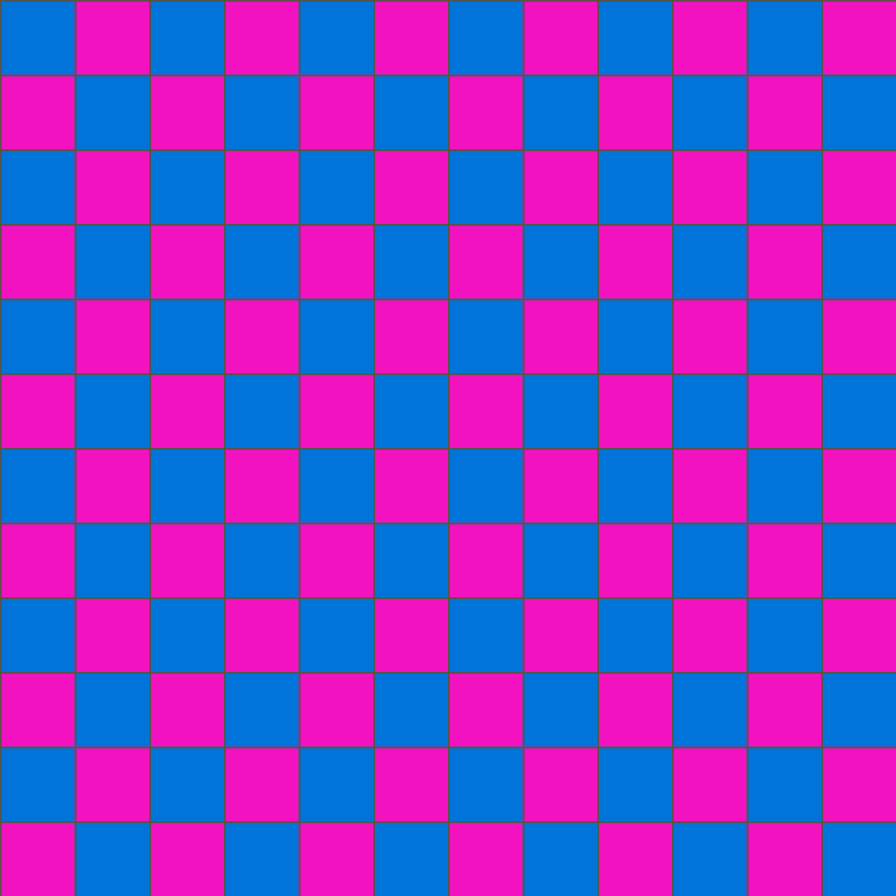
Write a three.js fragment shader that draws this pattern.

```glsl
varying vec2 vUv;

// Square wave of period 2: +1 on even cells, -1 on odd ones, with smoothed steps
vec2 alternate(vec2 p, vec2 blur) {
  vec2 edgeDistance = abs(mod(p - 0.5, 2.0) - 1.0) - 0.5;
  return clamp(2.0 * edgeDistance / blur, -1.0, 1.0);
}

// Coverage of thin lines along the left and top side of every cell
float gridLines(vec2 p, float width, vec2 blur) {
  vec2 centre = vec2(0.5, -0.5) * width;
  vec2 d = abs(fract(p - centre + 0.5) - 0.5);
  vec2 cover = clamp((0.5 * width - d) / blur + 0.5, 0.0, 1.0);
  cover = min(cover, width / blur);
  return max(cover.x, cover.y);
}

void main() {
  vec2 p = vUv * 12.0;
  vec2 blur = max(fwidth(p), vec2(1e-5));

  // Checkerboard, magenta in the lower left cell
  vec2 wave = alternate(p, blur);
  vec3 blue = vec3(0.0, 0.455, 0.855);
  vec3 magenta = vec3(0.95, 0.07, 0.75);
  vec3 color = mix(blue, magenta, 0.5 + 0.5 * wave.x * wave.y);

  // Grey outlines
  color = mix(color, vec3(0.34, 0.33, 0.27), gridLines(p, 0.0234, blur));

  gl_FragColor = vec4(color, 1.0);
}
```
